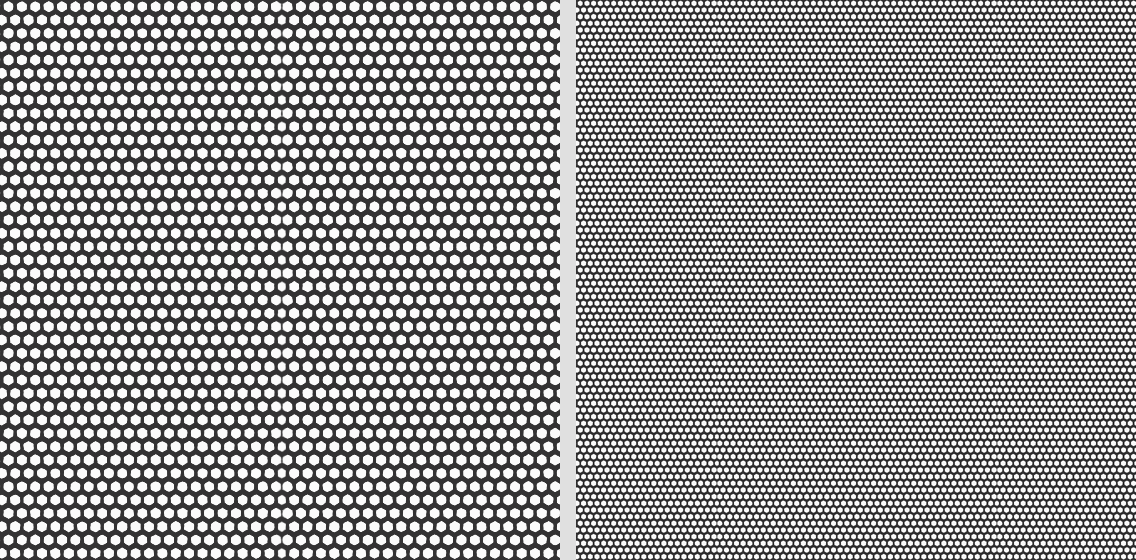
Left: one tile. Right: repeated 2 by 2.
Give the GLSL for this pattern, as a Shadertoy shader.

```glsl
const float COUNT = 42.0;           // holes across and rows down
const float SEAM_X = 0.5033;        // where the sheet overlaps itself
const float SEAM_CUT = 0.0035;      // width lost in the overlap
const float ROW_PHASE = 0.136;      // sideways start of the even rows
const float HOLE_RADIUS = 0.372;    // apothem, in cells
const float ROUNDING = 0.25;
const float NOISE_CELLS = 168.0;
const vec3 WEB_COLOR = vec3(0.20, 0.197, 0.20);
const vec3 HOLE_COLOR = vec3(0.985);

float hash(vec2 p) {
    vec3 q = fract(p.xyx * vec3(0.1031, 0.1030, 0.0973));
    q += dot(q, q.yzx + 33.33);
    return fract((q.x + q.y) * q.z);
}

float cornerSlope(vec2 corner, vec2 offset, float period) {
    float angle = 6.2832 * hash(mod(corner, period));
    return dot(vec2(cos(angle), sin(angle)), offset);
}

// Gradient noise that wraps after a whole number of cells
float wrappedNoise(vec2 p, float period) {
    vec2 i = floor(p), f = fract(p);
    vec2 u = f * f * f * (f * (f * 6.0 - 15.0) + 10.0);
    vec2 e = vec2(0.0, 1.0);
    float low = mix(cornerSlope(i, f, period),
                    cornerSlope(i + e.yx, f - e.yx, period), u.x);
    float high = mix(cornerSlope(i + e.xy, f - e.xy, period),
                     cornerSlope(i + e.yy, f - e.yy, period), u.x);
    return mix(low, high, u.y);
}

// Upright hexagon, blended toward a circle to soften the corners
float roundedHexagon(vec2 p, float radius, float rounding) {
    vec2 q = abs(p);
    float hexagon = max(q.x, dot(q, vec2(0.5, 0.866)));
    return mix(hexagon, length(p), rounding) - radius;
}

// Staggered cells: local position in xy, wrapped cell index in zw
vec4 staggeredCell(vec2 uv, float count) {
    float stretched = (uv.x + SEAM_CUT * step(SEAM_X, uv.x)) / (1.0 + SEAM_CUT);
    vec2 grid = vec2(stretched, uv.y) * count;
    float row = floor(grid.y);
    grid.x += 0.5 - ROW_PHASE - 0.5 * mod(row, 2.0);
    return vec4(fract(grid) - 0.5, mod(floor(grid), count));
}

void mainImage(out vec4 fragColor, in vec2 fragCoord) {
    vec2 uv = fragCoord / iResolution.xy;
    vec4 cell = staggeredCell(uv, COUNT);

    // Small differences between rows and holes, and ragged edges
    float rounding = ROUNDING + 0.3 * (hash(vec2(cell.w, 7.0)) - 0.5);
    float radius = HOLE_RADIUS + 0.018 * (hash(cell.zw + 3.0) - 0.5);
    float ragged = 0.035 * wrappedNoise(uv * NOISE_CELLS, NOISE_CELLS);
    float dist = roundedHexagon(cell.xy, radius, rounding) + ragged;

    // Edges blur slightly along the overlap
    float nearSeam = 1.0 - smoothstep(0.004, 0.01, abs(uv.x - SEAM_X));
    float pixel = COUNT / min(iResolution.x, iResolution.y);
    float blur = 0.5 * pixel + 0.03 * nearSeam;
    float hole = 1.0 - smoothstep(-blur, blur, dist);

    fragColor = vec4(mix(WEB_COLOR, HOLE_COLOR, hole), 1.0);
}
```
